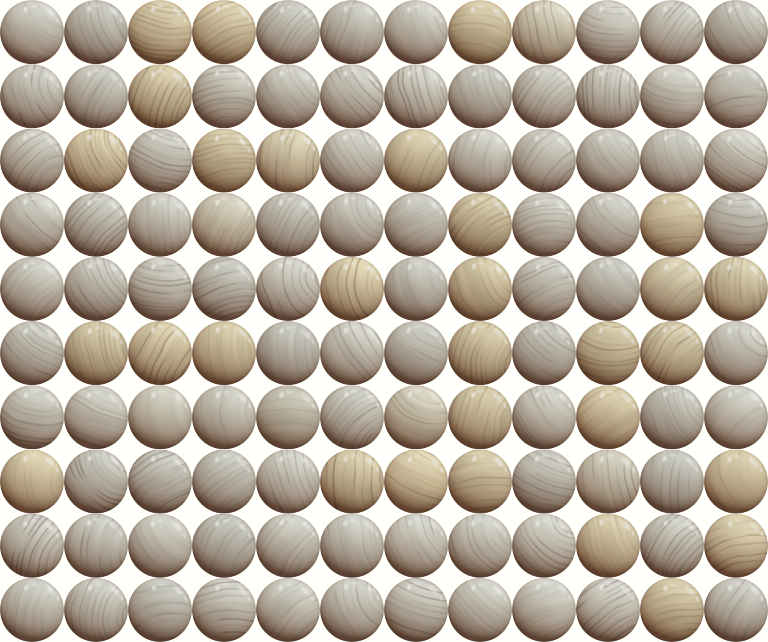
Give the GLSL for this pattern, as a Shadertoy shader.

```glsl
// Rows of polished, grained stone beads on a white ground, 12 across and 10 down.
// Each grid cell draws one shaded disc; a hash of the cell picks its tint and
// the angle, bend and spacing of its grain. Whole cells make the canvas tile.

const vec2 GRID = vec2(12.0, 10.0);
const float RADIUS = 0.995;             // in half cells
const vec3 GROUND = vec3(1.0, 1.0, 0.99);
const vec3 UMBER  = vec3(0.36, 0.26, 0.20);
const vec3 BROWN  = vec3(0.51, 0.43, 0.36);
const vec3 TAUPE  = vec3(0.62, 0.57, 0.51);
const vec3 STONE  = vec3(0.72, 0.70, 0.64);
const vec3 PEARL  = vec3(0.82, 0.82, 0.78);

float hash(vec2 p) {
    return fract(sin(dot(p, vec2(127.1, 311.7))) * 43758.5453);
}

float noise(vec2 p) {
    vec2 i = floor(p), f = fract(p);
    f = f * f * (3.0 - 2.0 * f);
    return mix(mix(hash(i), hash(i + vec2(1.0, 0.0)), f.x),
               mix(hash(i + vec2(0.0, 1.0)), hash(i + 1.0), f.x), f.y);
}

vec2 rotate(vec2 p, float angle) {
    float c = cos(angle), s = sin(angle);
    return vec2(c * p.x - s * p.y, s * p.x + c * p.y);
}

float ramp(float a, float b, float x) {
    return clamp((x - a) / (b - a), 0.0, 1.0);
}

// Tone from the shadowed lower left to the lit upper right
vec3 beadShade(vec2 p) {
    float d = dot(p, normalize(vec2(0.36, 0.93)));
    float r2 = dot(p, p);
    float h = 0.17 + 0.85 * d - 0.4 * r2 * r2 * (1.0 - 0.5 * d);
    vec3 c = mix(UMBER, BROWN, ramp(-0.9, -0.5, h));
    c = mix(c, TAUPE, ramp(-0.5, -0.16, h));
    c = mix(c, STONE, ramp(-0.16, 0.28, h));
    return mix(c, PEARL, ramp(0.28, 0.72, h));
}

// Thin bent veins: x is line strength, y is a soft banding around zero
vec2 grain(vec2 p, vec2 id, float pixel) {
    float angle = 3.1416 * hash(id + 3.7);
    float bend = mix(1.3, 4.5, hash(id + 8.1));
    float density = mix(3.0, 6.5, hash(id + 15.3));
    vec2 q = rotate(p, angle);
    float v = length(q - vec2(0.4 * hash(id + 5.9), bend));
    v += 0.10 * (noise(p * 1.6 + id * 7.3) - 0.5);
    float k = floor(v * density);
    vec2 key = id * 1.7 + vec2(k, 2.0 * k);
    float offset = fract(v * density) - mix(0.25, 0.75, hash(key));
    float width = max(0.035, 0.8 * pixel);
    float line = 1.0 - smoothstep(0.2 * width, 1.4 * width, abs(offset) / density);
    float broken = smoothstep(0.1, 0.6, noise(q * vec2(1.4, 3.0) + id * 4.1));
    line *= broken * mix(0.2, 1.0, hash(key + 9.2));
    float band = noise(vec2(v * density * 1.6, q.x * 0.7) + id * 3.3) - 0.5;
    return vec2(line, band);
}

float spot(vec2 p, vec2 center, vec2 size, float angle) {
    vec2 q = rotate(p - center, -angle) / size;
    return 1.0 - smoothstep(0.25, 1.0, length(q));
}

// Window reflections near the top and along the upper right rim
float glints(vec2 p, vec2 id) {
    vec2 shift = 0.05 * (vec2(hash(id + 21.0), hash(id + 27.0)) - 0.5);
    float g = 0.9 * spot(p, vec2(-0.20, 0.70) + shift, vec2(0.10, 0.14), -0.4);
    g += 0.5 * spot(p, vec2(0.04, 0.80) + shift, vec2(0.16, 0.07), 0.0);
    float patches = mix(0.4, 1.0, noise(p * 9.0 + id * 5.0));
    g += patches * spot(p, vec2(0.56, 0.62) + shift, vec2(0.30, 0.11), -0.82);
    g += 0.7 * spot(p, vec2(0.79, 0.36) + shift, vec2(0.13, 0.06), -1.15);
    return min(g, 1.0);
}

vec3 bead(vec2 p, vec2 id, float pixel) {
    vec3 c = beadShade(p);

    // About a quarter of the beads are cream, the rest cool grey
    float warm = smoothstep(0.70, 0.82, hash(id + 31.4));
    c *= mix(vec3(0.99, 0.99, 1.0), vec3(1.05, 1.0, 0.89), warm);
    c *= 0.98 + 0.05 * hash(id + 12.6);

    vec2 g = grain(p, id, pixel);
    float strength = mix(0.06, 0.22, hash(id + 18.8));
    c *= 1.0 - strength * g.x * vec3(0.85, 1.0, 1.1);
    c *= 1.0 + 0.07 * g.y;

    // Rosy edge, then the polish
    float rim = smoothstep(0.90, 1.0, length(p));
    c *= 1.0 - rim * vec3(0.06, 0.10, 0.11);
    return mix(c, vec3(0.93, 0.94, 0.92), 0.7 * glints(p, id));
}

void mainImage(out vec4 fragColor, in vec2 fragCoord) {
    vec2 cell = fragCoord / iResolution.xy * GRID;
    vec2 id = mod(floor(cell), GRID);
    vec2 p = 2.0 * fract(cell) - 1.0;
    float pixel = 2.0 * GRID.y / iResolution.y;

    float edge = length(p) - RADIUS;
    float cover = 1.0 - smoothstep(-0.6 * pixel, 0.6 * pixel, edge);
    fragColor = vec4(mix(GROUND, bead(p, id, pixel), cover), 1.0);
}
```
